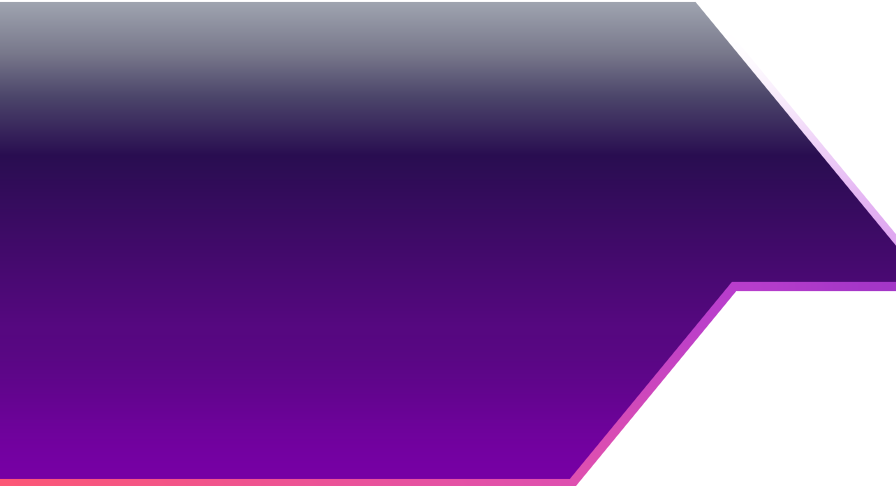
Give the GLSL for this background, as a Shadertoy shader.

```glsl
// A wide arrow-like panel on white, shaded from grey through indigo to violet.
// Half-planes joined by min and max give its outline; a second, wider
// outline sits behind it as a rim running from coral to purple and lilac.

// Upper right slope: positive outside the panel
float slopeDist(vec2 p) {
    return dot(p - vec2(1.432, 0.995), vec2(0.772, 0.635));
}

// Lower right notch: positive inside the cut-out corner
float notchDist(vec2 p) {
    return min(0.420 - p.y, dot(p - vec2(1.506, 0.420), vec2(0.772, -0.635)));
}

// Smooth coverage of the region where d is negative
float coverage(float d) {
    return clamp(0.5 - d * iResolution.y, 0.0, 1.0);
}

vec3 panelColor(float y) {
    vec3 color = mix(vec3(0.465, 0.0, 0.645), vec3(0.335, 0.03, 0.5), smoothstep(0.0, 0.34, y));
    color = mix(color, vec3(0.16, 0.052, 0.315), clamp((y - 0.33) / 0.35, 0.0, 1.0));
    color = mix(color, vec3(0.295, 0.27, 0.415), clamp((y - 0.68) / 0.12, 0.0, 1.0));
    color = mix(color, vec3(0.47, 0.47, 0.545), clamp((y - 0.80) / 0.09, 0.0, 1.0));
    return mix(color, vec3(0.63, 0.65, 0.695), clamp((y - 0.89) / 0.11, 0.0, 1.0));
}

vec3 rimColor(vec2 p) {
    // Coral to pink along the base, then purple up the notch
    vec3 color = mix(vec3(0.99, 0.34, 0.46), vec3(0.87, 0.31, 0.69), clamp(p.x / 1.18, 0.0, 1.0));
    color = mix(color, vec3(0.72, 0.24, 0.80), smoothstep(0.0, 0.42, p.y));
    color = mix(color, vec3(0.64, 0.21, 0.78), smoothstep(1.5, 1.84, p.x));
    // Lilac fading to white up the slope
    vec3 slope = mix(vec3(0.87, 0.64, 0.94), vec3(1.0), smoothstep(0.45, 0.95, p.y));
    return mix(color, slope, step(0.46, p.y));
}

void mainImage(out vec4 fragColor, in vec2 fragCoord) {
    vec2 p = fragCoord / iResolution.y;
    float slope = slopeDist(p);
    float notch = notchDist(p);
    float top = p.y - 0.996;

    float rim = max(top, max(slope - 0.015, notch - 0.019));
    float panel = max(max(top, 0.0145 - p.y), max(slope, notch));

    vec3 color = mix(vec3(1.0), rimColor(p), coverage(rim));
    color = mix(color, panelColor(p.y), coverage(panel));
    fragColor = vec4(color, 1.0);
}
```
